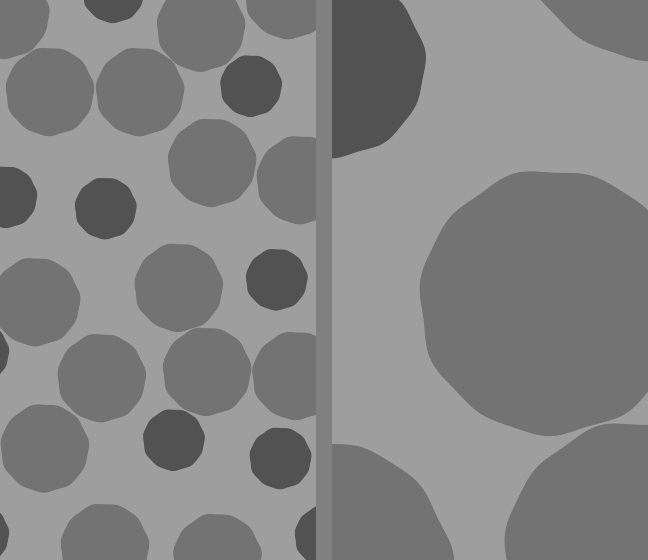
Left: the whole. Right: its middle third, enlarged.
This pattern is drawn by a WebGL 1 fragment shader. Its source:

```glsl
precision highp float;

uniform vec2 u_resolution;

// Lengths are fractions of the canvas width
const vec3 GROUND_GREY = vec3(0.62);
const vec3 LARGE_GREY = vec3(0.45);
const vec3 SMALL_GREY = vec3(0.32);
const float LARGE_RADIUS = 0.139;
const float SMALL_RADIUS = 0.097;
const float SMALL_SHARE = 0.375;
const vec2 SPACING = vec2(0.328, 0.284);
const vec2 ORIGIN = vec2(0.0, 0.04);
const float JITTER = 0.16;
const float GAP = 0.008;
const float WOBBLE = 0.011;

vec2 hash22(vec2 p) {
  vec3 q = fract(p.xyx * vec3(0.1031, 0.1030, 0.0973));
  q += dot(q, q.yzx + 33.33);
  return fract((q.xx + q.yz) * q.zy);
}

// An even, non-repeating mix of the two sizes
bool isSmall(vec2 cell) {
  return fract(dot(cell, vec2(0.755, 0.570))) < SMALL_SHARE;
}

float discRadius(vec2 cell) {
  return isSmall(cell) ? SMALL_RADIUS : LARGE_RADIUS;
}

// Staggered grid point with random offset
vec2 scatteredCentre(vec2 cell) {
  vec2 stagger = vec2(0.5 * mod(cell.y, 2.0), 0.0);
  return ORIGIN + (cell + stagger) * SPACING + JITTER * (hash22(cell + 41.0) - 0.5);
}

// Half of the move that separates two overlapping discs
vec2 separation(vec2 a, vec2 b, float contact) {
  vec2 apart = a - b;
  float dist = max(length(apart), 0.0001);
  return 0.5 * max(contact - dist, 0.0) * apart / dist;
}

float contactDistance(vec2 cellA, vec2 cellB) {
  return discRadius(cellA) + discRadius(cellB) + GAP;
}

// Two passes of pushing neighbours apart
vec2 loosenedCentre(vec2 cell) {
  vec2 centre = scatteredCentre(cell);
  vec2 push = vec2(0.0);
  for (int j = -1; j <= 1; j++) {
    for (int i = -1; i <= 1; i++) {
      if (i == 0 && j == 0) continue;
      vec2 other = cell + vec2(float(i), float(j));
      push += separation(centre, scatteredCentre(other), contactDistance(cell, other));
    }
  }
  return centre + push;
}

vec2 settledCentre(vec2 cell) {
  vec2 centre = loosenedCentre(cell);
  vec2 push = vec2(0.0);
  for (int j = -1; j <= 1; j++) {
    for (int i = -1; i <= 1; i++) {
      if (i == 0 && j == 0) continue;
      vec2 other = cell + vec2(float(i), float(j));
      push += separation(centre, loosenedCentre(other), contactDistance(cell, other));
    }
  }
  return centre + push;
}

// Disc with a slightly uneven, hand-cut rim
float discDistance(vec2 p, float radius) {
  float angle = atan(p.y, p.x + 0.00001);
  float rim = sin(11.0 * angle) + 0.7 * sin(7.0 * angle + 1.0);
  return length(p) - radius * (1.0 + WOBBLE * rim);
}

void main() {
  vec2 p = gl_FragCoord.xy / u_resolution.x;
  float pixel = 1.0 / u_resolution.x;
  vec2 home = floor((p - ORIGIN) / SPACING + 0.5);

  // Nearest rim of each size
  float largeDist = 1.0;
  float smallDist = 1.0;
  for (int j = -1; j <= 1; j++) {
    for (int i = -1; i <= 1; i++) {
      vec2 cell = home + vec2(float(i), float(j));
      float dist = discDistance(p - settledCentre(cell), discRadius(cell));
      if (isSmall(cell)) smallDist = min(smallDist, dist);
      else largeDist = min(largeDist, dist);
    }
  }

  // Small dark discs lie on top
  vec3 colour = mix(LARGE_GREY, GROUND_GREY, smoothstep(-0.6 * pixel, 0.6 * pixel, largeDist));
  colour = mix(SMALL_GREY, colour, smoothstep(-0.6 * pixel, 0.6 * pixel, smallDist));
  gl_FragColor = vec4(colour, 1.0);
}
```
